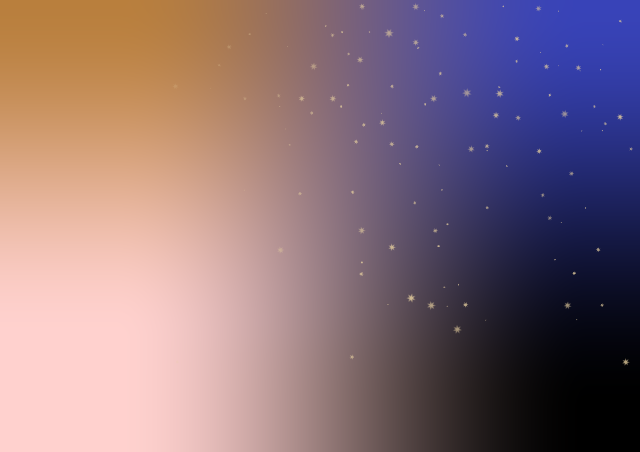
Give the GLSL for this background, as a WebGL 2 fragment shader.

```glsl
#version 300 es
precision highp float;

uniform vec2 u_resolution;
out vec4 outColor;

// Sky colours at the four corners
const vec3 OCHRE = vec3(0.725, 0.498, 0.240);
const vec3 ROSE = vec3(1.000, 0.820, 0.808);
const vec3 BLUE = vec3(0.220, 0.263, 0.722);
const vec3 NIGHT = vec3(0.0);
const vec3 STAR_COLOR = vec3(0.90, 0.81, 0.62);

// Gradient extents, as fractions of the canvas
const vec2 DAY_SPAN = vec2(0.25, 1.0);
const vec2 NIGHT_SPAN = vec2(0.10, 1.0);
const vec2 DUSK_SPAN = vec2(0.18, 0.92);

// Star layers: cells per canvas height, radius range in canvas heights
const float LARGE_CELLS = 17.0;
const float SMALL_CELLS = 23.0;
const vec2 LARGE_RADIUS = vec2(0.0035, 0.0085);
const vec2 SMALL_RADIUS = vec2(0.0015, 0.0035);
const float LARGE_DENSITY = 0.55;
const float SMALL_DENSITY = 0.22;
const float SPIKES = 7.0;
const float SPIKE_DEPTH = 0.22;

vec3 hash3(vec2 p) {
    vec3 q = fract(p.xyx * vec3(0.1031, 0.1030, 0.0973));
    q += dot(q, q.yxz + 33.33);
    return fract((q.xxy + q.yzz) * q.zyx);
}

// Sky: two vertical ramps blended from left to right
vec3 sky(vec2 uv) {
    vec3 day = mix(ROSE, OCHRE, smoothstep(DAY_SPAN.x, DAY_SPAN.y, uv.y));
    vec3 night = mix(NIGHT, BLUE, smoothstep(NIGHT_SPAN.x, NIGHT_SPAN.y, uv.y));
    return mix(day, night, smoothstep(DUSK_SPAN.x, DUSK_SPAN.y, uv.x));
}

// Chance of a star: grows upwards and to the right
float starChance(vec2 uv) {
    return smoothstep(0.22, 0.55, uv.x) * smoothstep(0.05, 0.95, uv.y);
}

// One jittered star per occupied cell, with a ragged soft edge
float starLayer(vec2 p, float aspect, float cells, vec2 radiusRange,
                float density, float seed) {
    vec2 cell = floor(p * cells);
    vec3 place = hash3(cell + seed);
    vec3 look = hash3(cell + seed + 57.0);
    vec2 center = (cell + mix(vec2(0.2), vec2(0.8), place.xy)) / cells;
    float present = step(place.z, density * starChance(center / vec2(aspect, 1.0)));

    vec2 d = p - center;
    float angle = atan(d.y, d.x + 1e-6);
    float radius = mix(radiusRange.x, radiusRange.y, look.x * look.x);
    radius *= 1.0 + SPIKE_DEPTH * cos(SPIKES * angle + 6.2832 * look.y);
    float soft = max(radius * 0.8, 1.0 / u_resolution.y);
    float disc = 1.0 - smoothstep(radius - soft, radius + 0.3 * soft, length(d));
    return present * disc * mix(0.65, 1.0, look.z);
}

void main() {
    vec2 uv = gl_FragCoord.xy / u_resolution;
    float aspect = u_resolution.x / u_resolution.y;
    vec2 p = vec2(uv.x * aspect, uv.y);

    float stars = max(
        starLayer(p, aspect, LARGE_CELLS, LARGE_RADIUS, LARGE_DENSITY, 11.0),
        starLayer(p, aspect, SMALL_CELLS, SMALL_RADIUS, SMALL_DENSITY, 83.0));

    // Stars fade out toward the daylight side
    stars *= mix(0.2, 0.85, smoothstep(0.25, 0.6, uv.x));
    outColor = vec4(mix(sky(uv), STAR_COLOR, stars), 1.0);
}
```
